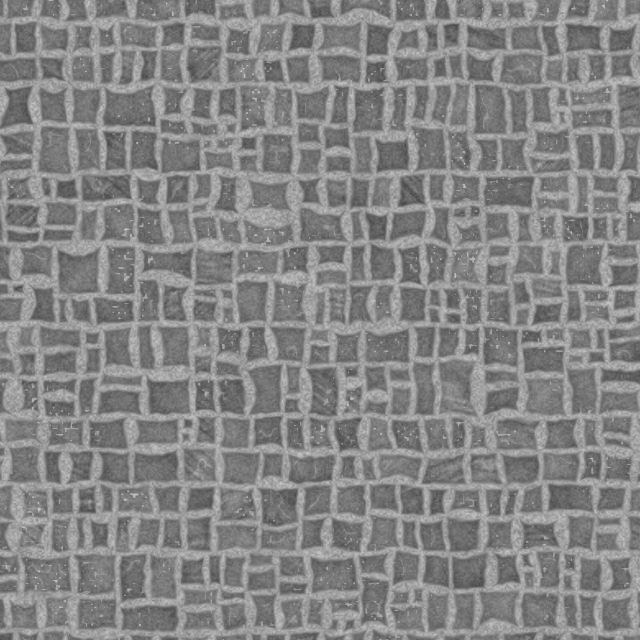
A three.js fragment shader for this texture:

```glsl
// Gray wall of irregular squared stones set in wide, grainy mortar.
#define BANDS 8.0
#define COLUMNS 11.0
#define GROUT 0.0043
#define EDGE_SOFTNESS 0.0034
#define SAG 0.22
#define WOBBLE 0.011
#define STONE_GRAY 0.475
#define MORTAR_GRAY 0.645
#define EDGE_SHADE 0.10
#define GRAIN 0.26

varying vec2 vUv;

float hash(vec2 p) {
  return fract(sin(dot(p, vec2(12.9898, 78.233))) * 43758.5453);
}

float noise(vec2 p) {
  vec2 i = floor(p), f = fract(p);
  f = f * f * (3.0 - 2.0 * f);
  return mix(mix(hash(i), hash(i + vec2(1.0, 0.0)), f.x),
             mix(hash(i + vec2(0.0, 1.0)), hash(i + vec2(1.0, 1.0)), f.x), f.y);
}

float fbm(vec2 p) {
  return (noise(p) * 4.0 + noise(p * 2.1 + 7.3) * 2.0 + noise(p * 4.3 + 3.1)) / 7.0;
}

// Uneven repeat along one axis: low edge, high edge and index of the slot.
float slotEdge(float i, float seed, float count, float jitter) {
  return (i + jitter * (hash(vec2(i, seed)) - 0.5)) / count;
}

vec3 findSlot(float x, float seed, float count, float jitter) {
  float i = floor(x * count);
  if (x < slotEdge(i, seed, count, jitter)) i -= 1.0;
  else if (x >= slotEdge(i + 1.0, seed, count, jitter)) i += 1.0;
  return vec3(slotEdge(i, seed, count, jitter), slotEdge(i + 1.0, seed, count, jitter), i);
}

// Finds the stone around p by splitting a band cell again and again.
void findStone(vec2 p, out vec2 lo, out vec2 hi, out vec2 id) {
  vec3 band = findSlot(p.y, 3.7, BANDS, 0.55);
  vec3 column = findSlot(p.x, band.z + 20.0, COLUMNS, 0.75);
  lo = vec2(column.x, band.x);
  hi = vec2(column.y, band.y);
  id = vec2(column.z, band.z);
  for (int k = 0; k < 4; k++) {
    vec2 size = hi - lo;
    float chance = hash(id + 0.37);
    bool first = k == 0;
    bool level = first || size.y > size.x;
    float longSide = max(size.x, size.y), shortSide = min(size.x, size.y);
    bool cut = first ? chance < 0.88
                     : longSide > mix(0.05, 0.125, chance) || longSide > 2.2 * shortSide;
    float side = 0.0;
    if (cut) {
      float ratio = 0.5 + (first ? 0.16 : 0.34) * (hash(id + 5.91) - 0.5);
      vec2 line = mix(lo, hi, ratio);
      if (level) {
        side = step(line.y, p.y);
        if (side > 0.5) lo.y = line.y; else hi.y = line.y;
      } else {
        side = step(line.x, p.x);
        if (side > 0.5) lo.x = line.x; else hi.x = line.x;
      }
    }
    id = vec2(id.x * 2.0 + side, id.y + 17.0);
  }
}

// Distance inside the stone outline, whose sides bow inward by chance.
float stoneDistance(vec2 p, vec2 lo, vec2 hi, vec2 id) {
  vec2 size = hi - lo;
  vec2 t = (p - lo) / size;
  vec2 bow = 4.0 * t * (1.0 - t);
  vec4 sag = vec4(hash(id + 1.1), hash(id + 2.3), hash(id + 3.7), hash(id + 4.9));
  vec4 sides = vec4(p - lo, hi - p);
  sides -= SAG * min(size.x, size.y) * sag * sag * sag * bow.yxyx;
  return min(min(sides.x, sides.y), min(sides.z, sides.w)) - GROUT;
}

float stoneGray(vec2 p, vec2 id, float d, float grain) {
  vec2 q = p + id * 0.37;
  float gray = STONE_GRAY + 0.07 * (hash(id + 8.2) - 0.5);
  gray += 0.15 * (fbm(q * 28.0) - 0.5) + 0.55 * GRAIN * grain;
  gray -= EDGE_SHADE * exp(-max(d, 0.0) / 0.007);
  // Pale veins on some stones
  float vein = 1.0 - smoothstep(0.0, 0.03, abs(fbm(q * 19.0 + 4.0) - 0.5));
  gray += 0.10 * vein * step(0.5, hash(id + 6.4)) * smoothstep(0.002, 0.012, d);
  // Slanted tool marks on a few stones
  float slant = hash(id + 9.6) * 2.0 - 1.0;
  vec2 along = vec2(p.x + slant * p.y, p.y - slant * p.x);
  gray += 0.15 * (noise(along * vec2(28.0, 190.0)) - 0.5) * step(0.85, hash(id + 7.5));
  // Patches of light specks
  float patches = smoothstep(0.4, 0.7, noise(p * 15.0 + 2.0));
  return gray + 0.22 * patches * smoothstep(0.76, 0.93, noise(p * 215.0));
}

void main() {
  vec2 uv = vUv;
  vec2 p = uv + WOBBLE * (vec2(noise(uv * 21.0), noise(uv * 21.0 + 40.0)) - 0.5)
              + 0.35 * WOBBLE * (vec2(noise(uv * 62.0), noise(uv * 62.0 + 90.0)) - 0.5);
  vec2 lo, hi, id;
  findStone(p, lo, hi, id);
  float d = stoneDistance(p, lo, hi, id);
  float grain = 0.6 * noise(uv * 390.0) + 0.4 * noise(uv * 240.0 + 11.0) - 0.5;
  d += 0.003 * (noise(uv * 130.0) - 0.5) + 0.004 * grain;

  float mortar = MORTAR_GRAY + GRAIN * grain + 0.08 * (fbm(uv * 30.0) - 0.5);
  float cover = smoothstep(-EDGE_SOFTNESS, EDGE_SOFTNESS, d);
  float gray = mix(mortar, stoneGray(uv, id, d, grain), cover);
  gl_FragColor = vec4(vec3(gray), 1.0);
}
```
